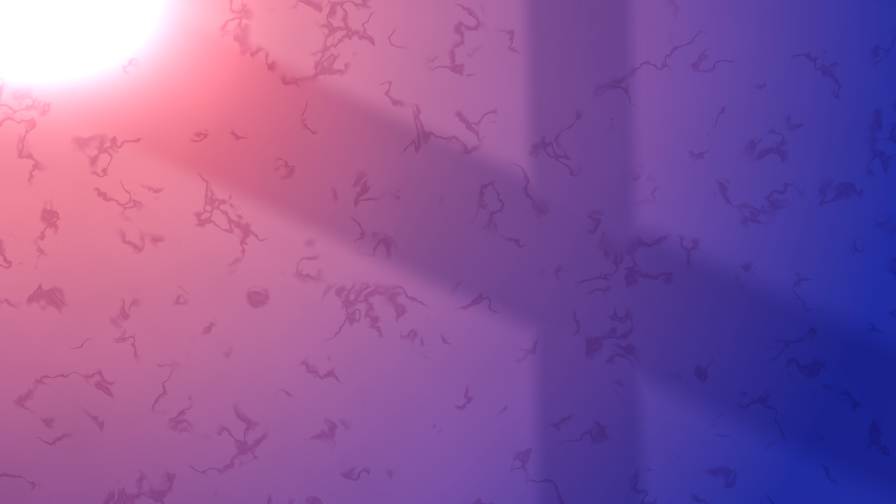
This background is drawn by a Shadertoy shader. Its source:

```glsl
const vec2 LIGHT_POS = vec2(0.07, 1.0);
const vec2 GLOW_SQUASH = vec2(0.65, 1.0);
const float GLOW_RADIUS = 0.16;
const float GLOW_GAIN = 1.3;

const vec3 PINK = vec3(0.95, 0.54, 0.62);
const vec3 VIOLET = vec3(0.48, 0.31, 0.64);
const vec3 BLUE = vec3(0.13, 0.17, 0.63);
const vec3 CORNER_TINT = vec3(0.93, 0.85, 0.88);
const vec3 SHADE_NEAR = vec3(0.99, 0.82, 0.86);
const vec3 SHADE_FAR = vec3(0.78, 0.77, 0.88);
const vec3 VEIN_TINT = vec3(0.90, 0.78, 0.87);

const vec2 BEAM_ORIGIN = vec2(0.0, 0.98);
const vec2 BEAM_NORMAL = vec2(0.417, 0.909);
const float BEAM_HALF_WIDTH = 0.136;
const float POST_TOP_X = 1.147;
const float POST_LEAN = 0.026;
const float POST_HALF_WIDTH = 0.104;
const float SHADOW_BLUR = 0.024;

const float VEIN_SCALE = 15.0;
const float MOTTLE_SCALE = 7.0;
const float MOTTLE_AMOUNT = 0.05;

float hash(vec2 cell) {
    vec3 q = fract(vec3(cell.xyx) * 0.1031);
    q += dot(q, q.yzx + 33.33);
    return fract((q.x + q.y) * q.z);
}

float noise(vec2 p) {
    vec2 cell = floor(p), f = fract(p);
    f = f * f * (3.0 - 2.0 * f);
    return mix(mix(hash(cell), hash(cell + vec2(1, 0)), f.x),
               mix(hash(cell + vec2(0, 1)), hash(cell + vec2(1, 1)), f.x), f.y);
}

float fbm(vec2 p) {
    float sum = 0.0, weight = 0.5;
    for (int i = 0; i < 4; i++) {
        sum += weight * noise(p);
        p = mat2(1.6, 1.2, -1.2, 1.6) * p + 7.3;
        weight *= 0.5;
    }
    return sum / 0.9375;
}

// Soft strip around a line, given the signed distance to it
float strip(float dist, float halfWidth, float blur) {
    return 1.0 - smoothstep(halfWidth - blur, halfWidth + blur, abs(dist));
}

// Short broken veins: thin contour lines kept only in scattered patches
float veins(vec2 p) {
    vec2 q = p * VEIN_SCALE;
    q += 1.2 * vec2(fbm(q + 3.1), fbm(q + 17.7));
    float line = 1.0 - smoothstep(0.0, 0.07, abs(fbm(q) - 0.5));
    float patches = smoothstep(0.50, 0.72, noise(p * VEIN_SCALE * 1.3 + 41.0));
    return line * patches;
}

void mainImage(out vec4 fragColor, in vec2 fragCoord) {
    vec2 p = fragCoord / iResolution.y;
    float d = distance(p, LIGHT_POS);

    // Wall colour falls off from pink through violet to blue
    vec3 color = mix(PINK, VIOLET, smoothstep(0.0, 1.0, 0.5 * clamp((d - 0.4) / 0.85, 0.0, 1.0) + 0.25) * 1.4545 - 0.2273);
    color = mix(color, BLUE, clamp((d - 1.25) / 0.52, 0.0, 1.0));
    float corner = (1.0 - smoothstep(0.0, 0.95, p.x)) * (1.0 - p.y);
    color *= mix(vec3(1.0), CORNER_TINT, corner);

    // Crossed shadows, fading out toward the light
    float blur = SHADOW_BLUR * (0.8 + 0.5 * d);
    float beam = strip(dot(p - BEAM_ORIGIN, BEAM_NORMAL), BEAM_HALF_WIDTH, blur);
    float postX = POST_TOP_X + POST_LEAN * (1.0 - p.y);
    float post = strip(p.x - postX, POST_HALF_WIDTH, SHADOW_BLUR);
    float shadow = max(beam * smoothstep(0.15, 0.55, d), post * 0.92);
    vec3 shade = mix(SHADE_NEAR, SHADE_FAR, smoothstep(0.3, 1.05, d));
    color *= mix(vec3(1.0), shade, shadow);

    // Plaster texture
    color *= 1.0 + MOTTLE_AMOUNT * (fbm(p * MOTTLE_SCALE) - 0.5);
    color *= mix(vec3(1.0), VEIN_TINT, veins(p));

    // Hot light in the upper corner
    float r = length((p - LIGHT_POS) * GLOW_SQUASH) / GLOW_RADIUS;
    color += GLOW_GAIN * exp(-r * r);

    fragColor = vec4(clamp(color, 0.0, 1.0), 1.0);
}
```
